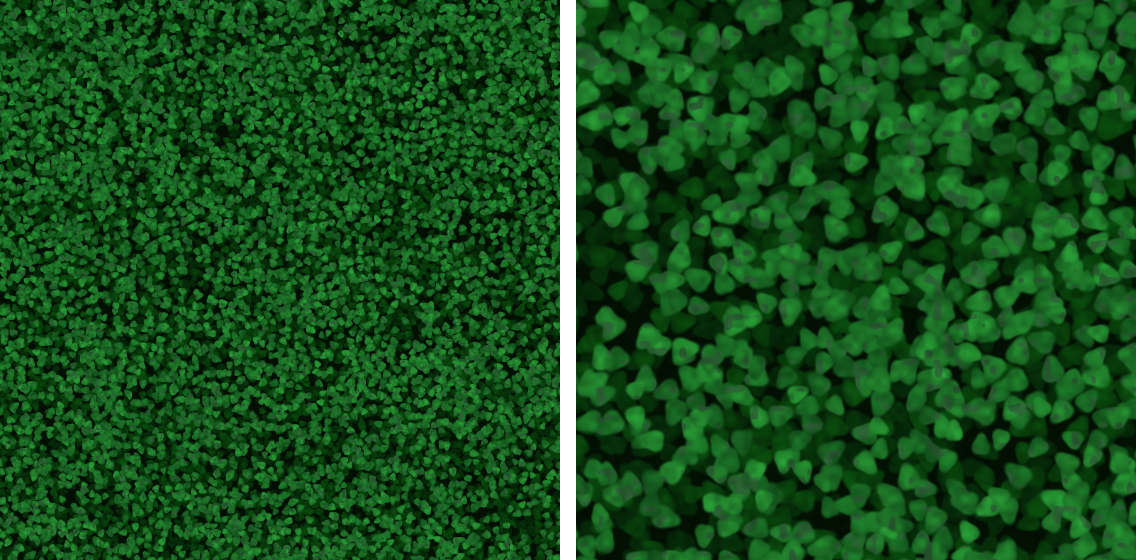
Left, the full canvas; right, a detail of the centre.
A three.js fragment shader for this texture:

```glsl
// Dense ground cover of tiny rounded green leaves over dark gaps.
varying vec2 vUv;

#define LEAF_CELLS 80.0    // leaf cells across the canvas
#define LEAF_LENGTH 0.60   // half length, in cells
#define LEAF_WIDTH 0.48    // half width, in cells
#define EDGE_SOFTNESS 0.20 // share of the leaf radius
#define CLUMP_CELLS 17.0   // thick and thin patches across the canvas
#define CLUMP_CONTRAST 0.6
#define GRAIN_CELLS 230.0  // mottling across the canvas
#define GRAIN_CONTRAST 0.34
#define GREY_AMOUNT 0.8

const vec3 GAP = vec3(0.01, 0.06, 0.01);
const vec3 SHADE = vec3(0.02, 0.16, 0.03);
const vec3 DEEP = vec3(0.03, 0.24, 0.04);
const vec3 LEAF = vec3(0.09, 0.39, 0.13);
const vec3 BRIGHT = vec3(0.12, 0.47, 0.16);
const vec3 GREY = vec3(0.17, 0.34, 0.20);

vec3 hash3(vec2 p) {
  vec3 q = fract(vec3(p.xyx) * vec3(0.1031, 0.1030, 0.0973));
  q += dot(q, q.yxz + 33.33);
  return fract((q.xxy + q.yzz) * q.zyx);
}

float valueNoise(vec2 p) {
  vec2 cell = floor(p);
  vec2 f = fract(p);
  f = f * f * (3.0 - 2.0 * f);
  float low = mix(hash3(cell).x, hash3(cell + vec2(1.0, 0.0)).x, f.x);
  float high = mix(hash3(cell + vec2(0.0, 1.0)).x, hash3(cell + 1.0).x, f.x);
  return mix(low, high, f.y);
}

// Radius inside a slightly lobed ellipse: 0 at the centre, 1 on the rim.
float leafRadius(vec2 p, float angle, float size) {
  float c = cos(angle);
  float s = sin(angle);
  vec2 q = vec2(c * p.x + s * p.y, c * p.y - s * p.x);
  q /= size * vec2(LEAF_LENGTH, LEAF_WIDTH);
  float lobes = 1.0 + 0.13 * cos(3.0 * atan(q.y, q.x + 0.0001));
  return length(q) / lobes;
}

// Lays one layer of scattered leaves over the colour below.
vec3 addLeaves(vec3 below, vec2 uv, vec3 tint, float density, float seed) {
  vec2 p = uv * LEAF_CELLS + seed * vec2(17.37, 9.71);
  vec2 home = floor(p);
  float clumpSeed = 40.0 + 3.0 * seed;
  vec3 color = below;
  for (int y = -1; y <= 1; y++) {
    for (int x = -1; x <= 1; x++) {
      vec2 cell = home + vec2(float(x), float(y));
      vec3 place = hash3(cell + 131.0 * seed + 7.0);
      vec3 look = hash3(cell + 71.0 * seed + 311.0);
      vec2 clumpAt = cell / LEAF_CELLS * CLUMP_CELLS + clumpSeed;
      float clump = 1.0 + CLUMP_CONTRAST * (2.0 * valueNoise(clumpAt) - 1.0);
      float present = step(place.z, density * clump);
      float size = mix(0.82, 1.12, look.y);
      float r = leafRadius(p - cell - place.xy, 6.2832 * look.x, size);
      float cover = present * (1.0 - smoothstep(1.0 - EDGE_SOFTNESS, 1.0 + EDGE_SOFTNESS, r));
      float light = (1.08 - 0.16 * r * r) * mix(0.88, 1.12, look.z);
      color = mix(color, tint * light, cover);
    }
  }
  return color;
}

void main() {
  // Leaves from the dark undergrowth up to the lit tops
  vec3 color = GAP;
  color = addLeaves(color, vUv, SHADE, 0.72, 1.0);
  color = addLeaves(color, vUv, DEEP, 0.50, 2.0);
  color = addLeaves(color, vUv, LEAF, 0.46, 3.0);
  color = addLeaves(color, vUv, BRIGHT, 0.32, 4.0);

  // Dull grey specks on the lit leaves only
  float lit = smoothstep(0.26, 0.38, color.g);
  float speck = smoothstep(0.66, 0.80, valueNoise(vUv * GRAIN_CELLS * 0.8 + 57.0));
  color = mix(color, GREY, GREY_AMOUNT * lit * speck);

  // Fine mottling
  float grain = valueNoise(vUv * GRAIN_CELLS + 13.0) - 0.5;
  color *= 1.0 + GRAIN_CONTRAST * grain;

  gl_FragColor = vec4(color, 1.0);
}
```
